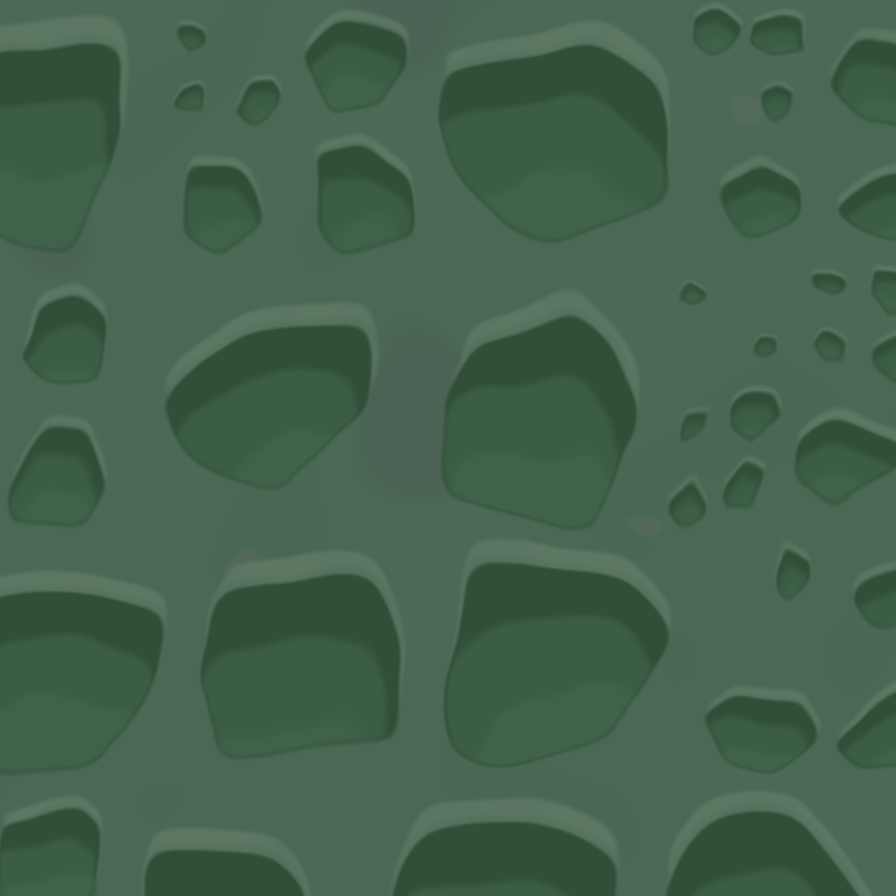
Give the GLSL for this texture, as a Shadertoy shader.

```glsl
// Painted green stone pitted with rounded, faceted hollows of many sizes.
// A randomly subdivided grid gives each pit its own cell; shifted copies of
// one pit outline make the shaded upper wall, the lit floor and the pale rim.

const vec3 GROUND      = vec3(0.290, 0.412, 0.330);
const vec3 GREY_GROUND = vec3(0.292, 0.390, 0.330);
const vec3 PIT_FLOOR   = vec3(0.230, 0.360, 0.270);
const vec3 PIT_LIT     = vec3(0.250, 0.385, 0.290);
const vec3 PIT_SHADOW  = vec3(0.188, 0.308, 0.220);
const vec3 RIM         = vec3(0.360, 0.470, 0.390);
const vec3 GREY_CHIP   = vec3(0.350, 0.420, 0.370);

const float GRID = 3.4;      // large cells across the canvas
const float SOFT = 0.0028;   // edge softness in canvas units

vec2 hash2(vec2 p) {
    vec3 h = fract(p.xyx * vec3(0.1031, 0.1030, 0.0973));
    h += dot(h, h.yzx + 33.33);
    return fract((h.xx + h.yz) * h.zy);
}

float gradientDot(vec2 corner, vec2 offset) {
    return dot(hash2(corner + 50.0) * 2.0 - 1.0, offset);
}

float gradientNoise(vec2 p) {
    vec2 i = floor(p), f = fract(p);
    vec2 u = f * f * f * (f * (f * 6.0 - 15.0) + 10.0);
    vec2 x = vec2(1.0, 0.0), y = vec2(0.0, 1.0);
    float low  = mix(gradientDot(i, f), gradientDot(i + x, f - x), u.x);
    float high = mix(gradientDot(i + y, f - y), gradientDot(i + 1.0, f - 1.0), u.x);
    return mix(low, high, u.y);
}

// Soft coverage of the inside of a distance field
float fill(float d, float softness) {
    return smoothstep(softness, -softness, d);
}

// Rounded polygon in a unit cell: a smooth maximum of tilted half planes
float pitDistance(vec2 q, vec2 seed, float radius, float aspect) {
    const float ROUNDING = 0.035;
    vec2 centre = (hash2(seed + 3.1) - 0.5) * 0.1 - vec2(0.0, 0.04);
    float tilt = 0.3 + (hash2(seed + 5.7).x - 0.5) * 1.3;
    float sum = 0.0;
    for (int i = 0; i < 6; i++) {
        vec2 h = hash2(seed + 7.3 * float(i) + 11.0);
        float angle = (float(i) + 0.7 * (h.x - 0.5)) * 1.0472;
        vec2 axis = vec2(cos(angle), sin(angle));
        float reach = radius * mix(0.78, 1.06, h.y) * length(axis * vec2(1.0, aspect));
        vec2 normal = vec2(cos(angle + tilt), sin(angle + tilt));
        sum += exp((dot(q - centre, normal) - reach) / ROUNDING);
    }
    // keep the outline and its rim inside the cell
    vec2 guard = abs(q + vec2(0.0, 0.04)) - vec2(0.45, 0.42);
    sum += exp(guard.x / ROUNDING) + exp(guard.y / ROUNDING);
    return ROUNDING * log(sum);
}

vec3 groundColour(vec2 p) {
    float patches = smoothstep(0.28, 0.36, gradientNoise(p * 3.2 + 4.0));
    float chips = smoothstep(0.43, 0.49, gradientNoise(p * vec2(9.0, 13.0) + 21.0));
    vec3 colour = GROUND + 0.012 * gradientNoise(p * 5.0 + 9.0);
    colour = mix(colour, GREY_GROUND, patches);
    return mix(colour, GREY_CHIP, chips * 0.6);
}

vec3 paintPit(vec3 ground, vec2 q, vec2 seed, float radius, float size, float grain) {
    float aspect = mix(0.62, 1.0, hash2(seed + 2.3).y);
    float soft = SOFT / size;
    float body  = pitDistance(q, seed, radius, aspect);
    float rim   = pitDistance(q - vec2(0.02, 0.21) * radius, seed, radius, aspect);
    float floorD = pitDistance(q + vec2(0.05, 0.48) * radius, seed, radius, aspect);
    float litD  = pitDistance(q + vec2(-0.1, 1.12) * radius, seed, radius, aspect);

    // pale lip over the upper edge, brightest along its crest
    float crest = smoothstep(0.0, 0.05, body) * 0.4 + 0.6 + 0.35 * grain;
    vec3 colour = mix(ground, RIM, fill(rim, soft * 1.4) * clamp(crest, 0.3, 1.0));

    // dark upper wall, flat floor, lighter lower part and a thin dark outline
    vec3 inside = mix(PIT_SHADOW, PIT_FLOOR, fill(floorD + 0.03 * grain, soft * 2.2));
    inside = mix(inside, PIT_LIT, fill(litD + 0.08 * grain, soft * 3.0));
    inside = mix(inside, PIT_SHADOW, 0.4 * smoothstep(-2.5 * soft, -0.5 * soft, body));
    return mix(colour, inside, fill(body, soft));
}

void mainImage(out vec4 fragColor, in vec2 fragCoord) {
    vec2 p = fragCoord / iResolution.y;
    float grain = gradientNoise(p * 14.0 + 31.0);

    // bend the grid so that outlines and rows turn irregular
    vec2 warp = vec2(gradientNoise(p * 4.0), gradientNoise(p * 4.0 + 17.0)) * 0.045;
    warp += vec2(gradientNoise(p * 19.0 + 3.0), grain) * 0.006;
    vec2 g = (p + warp) * GRID + vec2(6.3, 8.6);
    g.x += hash2(vec2(floor(g.y), 4.0)).x;

    // split cells until one keeps a pit
    float size = 1.0 / GRID;
    vec3 colour = groundColour(p);
    for (int level = 0; level < 3; level++) {
        vec2 seed = floor(g) + 37.0 * float(level);
        vec2 pick = hash2(seed);
        float keep = level == 0 ? 0.5 : (level == 1 ? 0.7 : 0.6);
        if (pick.x < keep) {
            float smallest = level == 0 ? 0.40 : (level == 1 ? 0.30 : 0.17);
            float radius = mix(smallest, 0.46, pick.y);
            colour = paintPit(colour, fract(g) - 0.5, seed, radius, size, grain);
            break;
        }
        g *= 2.0;
        size *= 0.5;
    }
    fragColor = vec4(colour, 1.0);
}
```
